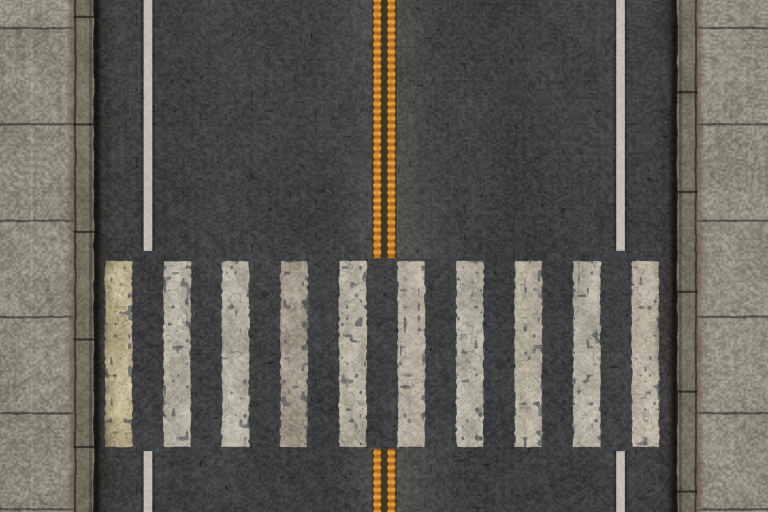
A Shadertoy shader for this texture:

```glsl
float hash(vec2 p) {
    return fract(sin(dot(p, vec2(127.1, 311.7))) * 43758.5453);
}

float noise(vec2 p) {
    vec2 cell = floor(p), f = fract(p);
    f = f * f * (3.0 - 2.0 * f);
    return mix(mix(hash(cell), hash(cell + vec2(1, 0)), f.x),
               mix(hash(cell + vec2(0, 1)), hash(cell + vec2(1, 1)), f.x), f.y);
}

float fbm(vec2 p) {
    float sum = 0.0, amp = 0.5;
    for (int i = 0; i < 4; i++) {
        sum += amp * noise(p);
        p = p * 2.03 + 17.3;
        amp *= 0.5;
    }
    return sum;
}

// Coverage of a band centred on zero
float band(float d, float halfWidth) {
    float aa = 0.8 / iResolution.y;
    return 1.0 - smoothstep(-aa, aa, abs(d) - halfWidth);
}

float above(float v, float edge) {
    float aa = 0.8 / iResolution.y;
    return smoothstep(-aa, aa, v - edge);
}

// Signed distance to the nearest of evenly spaced lines
float repeatLine(float v, float start, float spacing) {
    return (fract((v - start) / spacing + 0.5) - 0.5) * spacing;
}

vec3 asphalt(vec2 p, float grain) {
    vec3 col = vec3(0.252, 0.255, 0.262);
    col += 0.035 * (noise(vec2(p.x * 9.0, p.y * 0.7)) - 0.5);
    col += 0.05 * (fbm(p * 14.0) - 0.47);
    // Worn, paler strip along the centre line
    float wear = exp(-pow((p.x - 0.765) / 0.075, 2.0)) * above(abs(p.y - 0.31), 0.185);
    col += vec3(0.06, 0.058, 0.035) * wear;
    col += 0.13 * (grain - 0.5);
    col -= 0.07 * smoothstep(0.86, 0.97, noise(p * 120.0 + 9.0));
    return col;
}

vec3 crosswalk(vec3 road, vec2 p, float grain) {
    float index = clamp(floor((p.x - 0.2315) / 0.11436 + 0.5), 0.0, 9.0);
    float ragged = 0.004 * (noise(p * 130.0) - 0.5);
    float d = p.x - 0.2315 - index * 0.11436;
    float mask = band(d + ragged, 0.0265) * band(p.y - 0.3085 + ragged * 0.5, 0.1815);

    vec3 paint = mix(vec3(0.73, 0.69, 0.63), vec3(0.69, 0.68, 0.62), hash(vec2(index, 3.0)));
    paint = mix(paint, vec3(0.74, 0.69, 0.53), band(index, 0.5) * 0.8);
    paint -= 0.09 * band(index - 3.0, 0.5);
    paint += 0.22 * (fbm(p * vec2(38.0, 24.0)) - 0.45) + 0.17 * (grain - 0.5);

    // Cracks and chips, heaviest towards the right edge
    float chips = noise(p * vec2(115.0, 90.0) + 31.0) + 0.12 * smoothstep(0.008, 0.027, d);
    float cracks = band(fbm(p * 22.0 + 4.0) - 0.5, 0.009);
    paint = mix(paint, road + 0.1, 0.75 * smoothstep(0.76, 0.95, chips) + 0.25 * cracks);
    return mix(road, paint, mask * 0.96);
}

vec3 laneLines(vec3 road, vec2 p, float grain) {
    float edgeGap = 1.0 - above(p.y, 0.119) + above(p.y, 0.51);
    float side = abs(p.x - 0.7505) - 0.4615;
    road *= 1.0 - 0.25 * band(side, 0.013) * edgeGap;
    road = mix(road, vec3(0.76, 0.73, 0.69) + 0.08 * (grain - 0.5), band(side, 0.0085) * edgeGap);

    // Beaded double yellow line
    float centreGap = 1.0 - above(p.y, 0.123) + above(p.y, 0.496);
    float centre = abs(p.x - 0.7505);
    road = mix(road, vec3(0.23, 0.19, 0.14), 0.8 * band(centre, 0.024) * centreGap);
    float bead = 0.5 + 0.5 * cos(p.y * 6.2832 / 0.0145);
    vec3 yellow = mix(vec3(0.68, 0.42, 0.10), vec3(0.86, 0.61, 0.24), bead);
    float line = band(centre - 0.0138, 0.0062 + 0.0017 * bead);
    return mix(road, yellow + 0.12 * (grain - 0.5), line * centreGap);
}

vec3 pavement(vec2 p, float inset, float grain, bool left) {
    // Large slabs
    vec3 slab = vec3(0.555, 0.535, 0.49) + 0.15 * (fbm(p * 12.0) - 0.47);
    slab += 0.025 * (hash(vec2(floor((p.y - 0.193) / 0.188), left ? 1.0 : 2.0)) - 0.5);
    slab += 0.24 * (grain - 0.5);
    float wobble = 0.002 * (noise(p * 60.0) - 0.5);
    slab *= 1.0 - 0.42 * band(repeatLine(p.y, 0.193, 0.188) + wobble, 0.0022);
    if (left) slab += 0.05 * band(p.x - 0.062 + wobble, 0.002);

    // Kerb stones
    vec3 kerb = vec3(0.45, 0.435, 0.375) + 0.12 * (fbm(p * 18.0) - 0.47) + 0.14 * (grain - 0.5);
    float joint = left ? repeatLine(p.y, 0.127, 0.21) : repeatLine(p.y, 0.235, 0.195);
    kerb *= 1.0 - 0.55 * band(joint, 0.0022);
    kerb *= 1.0 - 0.25 * band(inset - 0.006, 0.003);
    vec3 col = mix(kerb, slab, above(inset, 0.04));

    // Earthy seam between kerb and slabs
    float dirt = exp(-pow((inset - 0.042) / 0.007, 2.0)) * (0.35 + 0.65 * noise(p * 45.0));
    col = mix(col, vec3(0.39, 0.32, 0.25), 0.75 * dirt);
    return col * (1.0 - 0.5 * band(inset - 0.036 + wobble, 0.0018));
}

void mainImage(out vec4 fragColor, in vec2 fragCoord) {
    vec2 p = fragCoord / iResolution.y;
    float grain = 0.65 * noise(p * 240.0) + 0.35 * noise(p * 130.0 + 50.0);
    bool left = p.x < 0.75;
    float inset = left ? 0.183 - p.x : p.x - 1.323;

    vec3 col = asphalt(p, grain);
    col = laneLines(col, p, grain);
    col = crosswalk(col, p, grain);

    // Grime gathered in the gutters
    float grime = smoothstep(-0.055, -0.004, inset + 0.04 * (fbm(p * 20.0) - 0.5));
    col = mix(col, vec3(0.20, 0.18, 0.155) + 0.14 * (grain - 0.5), 0.6 * grime);
    col *= 1.0 - 0.6 * exp(-pow((inset + 0.005) / 0.008, 2.0));

    col = mix(col, pavement(p, inset, grain, left), above(inset + 0.003 * (noise(p * 50.0) - 0.5), 0.0));
    fragColor = vec4(clamp(col, 0.0, 1.0), 1.0);
}
```
